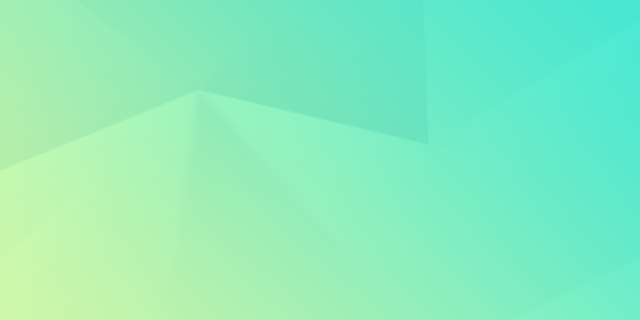
Write a Shadertoy shader that draws this background.

```glsl
// Soft lime to turquoise gradient folded into large, faint triangular facets.
#define LIME vec3(0.80, 0.96, 0.66)
#define TURQUOISE vec3(0.28, 0.905, 0.825)
#define HUB vec2(0.62, 0.719)
#define CORNER vec2(1.339, 0.549)
#define CRISP 0.005
#define SOFT 0.025
#define SHADE_TINT vec3(1.0, 0.8, 0.55)

// Signed distance to the line a-b, positive on its left.
float side(vec2 p, vec2 a, vec2 b) {
    vec2 d = normalize(b - a);
    return d.x * (p.y - a.y) - d.y * (p.x - a.x);
}

float cover(float dist, float blur) {
    return smoothstep(-blur, blur, dist);
}

// Wedge at the hub, counterclockwise from one ray to the next.
float wedge(vec2 p, vec2 from, vec2 to, float blurFrom, float blurTo) {
    return cover(side(p, HUB, from), blurFrom) * cover(-side(p, HUB, to), blurTo);
}

// Strength that fades with distance from a line.
float fade(float dist, float reach) {
    return exp(-abs(dist) / reach);
}

void mainImage(out vec4 fragColor, in vec2 fragCoord) {
    vec2 p = fragCoord / iResolution.xy * vec2(2.0, 1.0);

    // Diagonal base gradient
    float t = clamp((p.x + p.y) / 3.0, 0.0, 1.0);
    t = mix(t, smoothstep(0.0, 1.0, t), 0.5);
    vec3 color = mix(LIME, TURQUOISE, t);

    // Ends of the folds that leave the hub
    vec2 top = vec2(0.872, 1.0);
    vec2 topLeft = vec2(0.234, 1.0);
    vec2 left = vec2(0.0, 0.466);
    vec2 down = vec2(0.573, 0.375);
    vec2 diagonal = vec2(1.28, 0.0);
    float ridge = side(p, HUB, CORNER);
    float leftFold = side(p, HUB, left);
    float hubGlow = fade(length(p - HUB), 0.5);

    // Facets above the hub
    float light = 0.0;
    float upper = wedge(p, CORNER, top, CRISP, SOFT)
                * cover(side(p, CORNER, vec2(1.328, 0.85)), CRISP);
    light -= upper * (0.012 + 0.033 * fade(ridge, 0.3));
    light -= 0.026 * wedge(p, top, topLeft, SOFT, CRISP);
    light -= wedge(p, topLeft, left, CRISP, CRISP) * (0.005 + 0.024 * fade(leftFold, 0.25));

    // Facets below the hub
    light += 0.028 * wedge(p, left, down, CRISP, SOFT) * fade(leftFold, 0.25);
    light -= 0.022 * wedge(p, down, diagonal, SOFT, SOFT) * hubGlow;
    light += 0.026 * wedge(p, diagonal, CORNER, SOFT, CRISP) * fade(ridge, 0.3)
           * (1.0 - smoothstep(0.9, 1.6, p.x));

    // Faint folds towards the canvas edges
    float rightFold = side(p, CORNER, vec2(2.0, 0.935));
    light += 0.014 * cover(-rightFold, CRISP) * fade(rightFold, 0.2)
           * smoothstep(1.33, 1.55, p.x);
    float lowerFold = side(p, vec2(1.589, 0.0), vec2(2.0, 0.193));
    light += 0.014 * cover(-lowerFold, CRISP);
    float cornerFold = side(p, vec2(0.0, 0.193), vec2(0.31, 0.45));
    light += 0.010 * cover(-cornerFold, CRISP) * fade(cornerFold, 0.2)
           * (1.0 - smoothstep(0.15, 0.4, p.x));

    fragColor = vec4(clamp(color + light * SHADE_TINT, 0.0, 1.0), 1.0);
}
```
